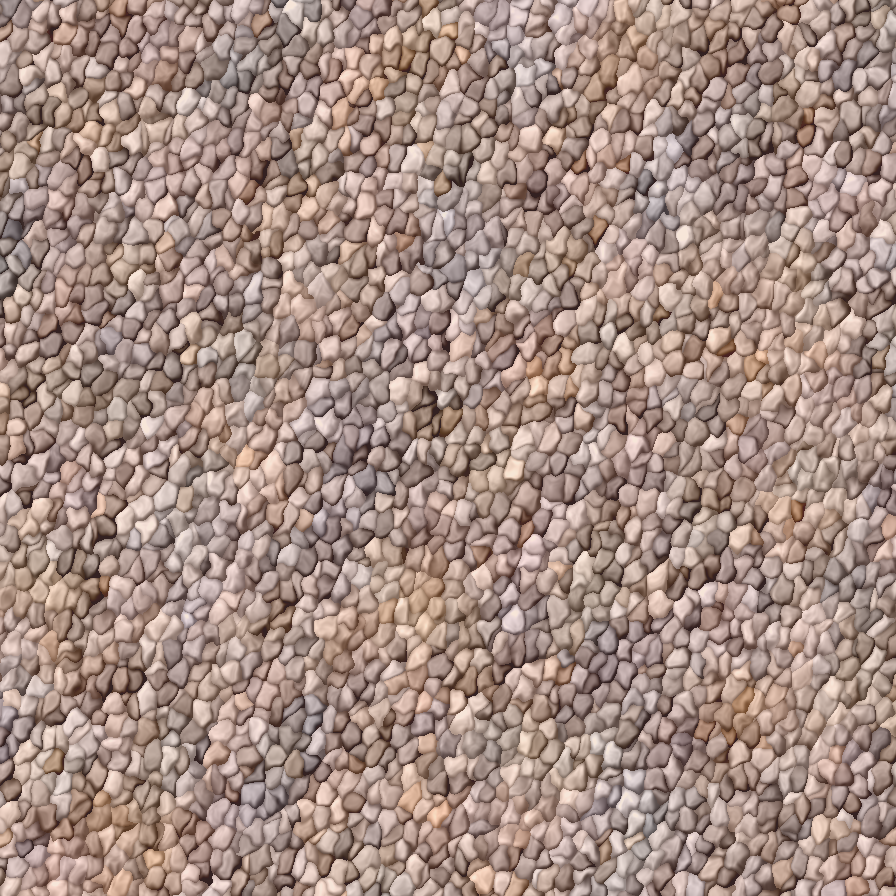
Write a WebGL 2 fragment shader that draws this texture.

```glsl
#version 300 es
precision highp float;
// Sunlit bed of small, tightly packed pebbles in warm greys with faintly tinted patches.

uniform vec2 u_resolution;
out vec4 fragColor;

// Three random values in 0..1 for an integer lattice point.
vec3 hash3(vec2 cell, int seed) {
  uvec3 v = uvec3(ivec3(ivec2(cell) + 4096, seed)) * 1664525u + 1013904223u;
  v.x += v.y * v.z; v.y += v.z * v.x; v.z += v.x * v.y;
  v ^= v >> 16u;
  v.x += v.y * v.z; v.y += v.z * v.x; v.z += v.x * v.y;
  return vec3(v >> 8u) / 16777216.0;
}

float cornerSlope(vec2 cell, vec2 offset, int seed) {
  float angle = 6.2832 * hash3(cell, seed).x;
  return dot(vec2(cos(angle), sin(angle)), offset);
}

float gradientNoise(vec2 p, int seed) {
  vec2 i = floor(p), f = p - i;
  vec2 s = f * f * f * (f * (f * 6.0 - 15.0) + 10.0);
  vec2 e = vec2(1.0, 0.0);
  return 1.4 * mix(
    mix(cornerSlope(i, f, seed), cornerSlope(i + e, f - e, seed), s.x),
    mix(cornerSlope(i + e.yx, f - e.yx, seed), cornerSlope(i + 1.0, f - 1.0, seed), s.x), s.y);
}

// Vector from p to the pebble centre of a cell; z is its size-weighted distance.
vec3 pebbleSite(vec2 cell, vec2 p) {
  vec3 random = hash3(cell, 1);
  vec2 toSite = cell + 0.5 + 0.9 * (random.xy - 0.5) - p;
  return vec3(toSite, dot(toSite, toSite) - 0.4 * random.z);
}

void main() {
  vec2 uv = gl_FragCoord.xy / min(u_resolution.x, u_resolution.y);

  // Tilted, stretched cells with bent outlines.
  vec2 p = vec2(dot(uv, vec2(0.94, -0.34)) * 60.0, dot(uv, vec2(0.34, 0.94)) * 46.0);
  p += 0.3 * vec2(gradientNoise(p * 1.2, 2), gradientNoise(p * 1.2, 3));
  vec2 home = floor(p);

  // Nearest pebble.
  vec3 nearest = vec3(0.0, 0.0, 9.0);
  vec2 id = home;
  for (int k = 0; k < 25; k++) {
    vec2 cell = home + vec2(k % 5 - 2, k / 5 - 2);
    vec3 site = pebbleSite(cell, p);
    if (site.z < nearest.z) { nearest = site; id = cell; }
  }

  // Distance to its border, with a soft minimum that rounds the corners.
  float crowding = 0.0;
  for (int k = 0; k < 25; k++) {
    vec2 cell = home + vec2(k % 5 - 2, k / 5 - 2);
    if (cell == id) continue;
    vec3 site = pebbleSite(cell, p);
    float border = (site.z - nearest.z) / (2.0 * max(length(site.xy - nearest.xy), 0.05));
    crowding += exp(-13.0 * border);
  }
  float edge = -log(crowding) / 13.0;

  // Light from the upper left, and a gap that widens on the shaded side.
  vec3 random = hash3(id, 5);
  float facing = clamp(dot(-nearest.xy, vec2(-0.9, 0.42)), -0.6, 0.6);
  float ragged = 0.07 * gradientNoise(p * 1.9, 6);
  float cover = smoothstep(-0.08, 0.25, edge + 0.16 * facing + ragged);
  float earth = smoothstep(0.1, 0.6, gradientNoise(uv * 5.0, 7) + 0.3 * gradientNoise(uv * 14.0, 8));
  float gapDepth = mix(0.33, 0.22, earth) * (0.6 + 0.8 * random.z);

  float tone = 0.1 + 0.29 * (random.x - 0.5) * (1.0 - 0.4 * earth);
  tone += 0.14 * facing - gapDepth * (1.0 - cover);
  tone += 0.025 * gradientNoise(uv * 6.0, 9);

  // Grain on the stones, fine slivers over the earthy patches.
  tone += 0.09 * gradientNoise(p * 1.7, 10) + 0.04 * gradientNoise(p * 4.0, 11);
  tone += (0.05 + 0.11 * earth) * gradientNoise(p * vec2(2.6, 1.2), 12);

  // Regional tints, shared by neighbouring pebbles, plus a tint of each stone.
  float warmth = 0.05 * gradientNoise(id * 0.12, 13) + 0.05 * gradientNoise(id * 0.3, 14);
  warmth += 0.055 * (random.y - 0.5) + 0.02 * earth;
  warmth += 0.05 * smoothstep(0.94, 1.0, random.y);
  float greenness = 0.015 * gradientNoise(id * 0.22, 15);

  vec3 color = vec3(0.66, 0.57, 0.535) + tone;
  color += warmth * vec3(0.5, -0.08, -0.7) + greenness * vec3(-0.6, 1.0, -0.2);
  color = max(color, vec3(0.2, 0.13, 0.13));
  fragColor = vec4(min(color, vec3(0.97, 0.9, 0.85)), 1.0);
}
```
